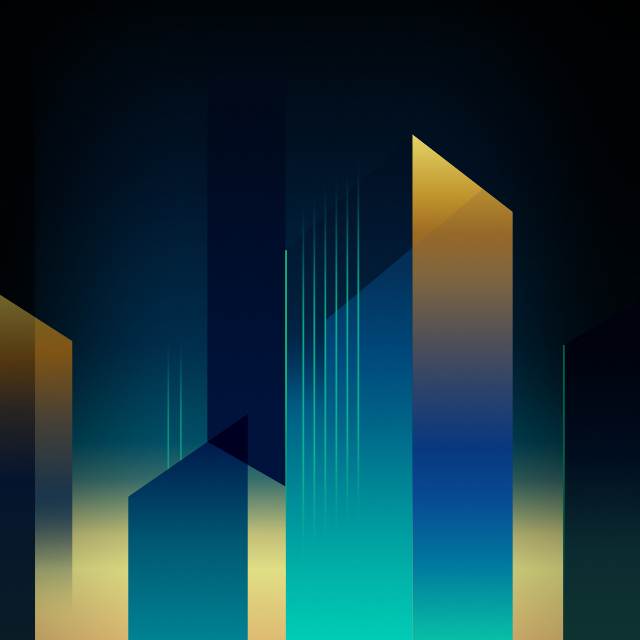
A three.js fragment shader for this background:

```glsl
varying vec2 vUv;

const float SOFT = 0.0009;
const vec3 MINT = vec3(0.06, 0.74, 0.58);

float hash(vec2 p) {
  return fract(sin(dot(p, vec2(127.1, 311.7))) * 43758.5453);
}

// Soft half-plane: 1 where d is positive
float edge(float d) {
  return smoothstep(-SOFT, SOFT, d);
}

float column(float x, float left, float right) {
  return edge(x - left) * edge(right - x);
}

// Height at x of the straight line through a and b
float slant(float x, vec2 a, vec2 b) {
  return mix(a.y, b.y, (x - a.x) / (b.x - a.x));
}

// Wall between a.x and b.x under a sloping roof from a to b
float tower(vec2 p, vec2 a, vec2 b) {
  return column(p.x, a.x, b.x) * edge(slant(p.x, a, b) - p.y);
}

// Moves from one colour to the next while y falls from high to low
vec3 descend(vec3 c, vec3 next, float y, float high, float low) {
  return mix(c, next, clamp((high - y) / (high - low), 0.0, 1.0));
}

// Thin vertical light
float beam(float x, float center, float halfWidth) {
  return 1.0 - smoothstep(halfWidth - SOFT, halfWidth + SOFT, abs(x - center));
}

vec3 skyColor(vec2 p) {
  vec3 c = descend(vec3(0.0, 0.018, 0.03), vec3(0.004, 0.08, 0.165), p.y, 1.0, 0.72);
  c = descend(c, vec3(0.0, 0.18, 0.30), p.y, 0.72, 0.46);
  c = descend(c, vec3(0.0, 0.31, 0.40), p.y, 0.46, 0.31);
  c = descend(c, vec3(0.22, 0.43, 0.42), p.y, 0.31, 0.25);
  c = descend(c, vec3(0.76, 0.75, 0.47), p.y, 0.25, 0.165);
  c = descend(c, vec3(0.88, 0.87, 0.52), p.y, 0.165, 0.11);
  c = descend(c, vec3(0.87, 0.73, 0.45), p.y, 0.11, 0.0);
  float side = smoothstep(0.17, 0.52, abs(p.x - 0.46));
  float depth = mix(0.22, 0.85, smoothstep(0.1, 0.5, p.y));
  return c * (1.0 - side * depth);
}

vec3 tealFace(vec2 p, float shadowLine) {
  vec3 c = descend(vec3(0.01, 0.19, 0.35), vec3(0.0, 0.28, 0.48), p.y, 0.58, 0.45);
  c = descend(c, vec3(0.0, 0.38, 0.53), p.y, 0.45, 0.35);
  c = descend(c, vec3(0.0, 0.55, 0.60), p.y, 0.35, 0.22);
  c = descend(c, vec3(0.0, 0.70, 0.66), p.y, 0.22, 0.10);
  c = descend(c, vec3(0.0, 0.80, 0.71), p.y, 0.10, 0.0);
  vec3 shade = descend(vec3(0.006, 0.055, 0.125), vec3(0.006, 0.125, 0.245), p.y, 0.78, 0.5);
  float slanted = edge(p.y - shadowLine);
  float faded = smoothstep(0.34, 0.52, p.y);
  return mix(c, shade, mix(faded, slanted, edge(p.x - 0.508)));
}

vec3 goldFace(vec2 p, float shadowLine) {
  vec3 c = descend(vec3(0.88, 0.81, 0.38), vec3(0.75, 0.57, 0.17), p.y, 0.78, 0.69);
  c = descend(c, vec3(0.62, 0.42, 0.14), p.y, 0.69, 0.635);
  c = descend(c, vec3(0.50, 0.40, 0.25), p.y, 0.635, 0.57);
  c = descend(c, vec3(0.32, 0.31, 0.34), p.y, 0.57, 0.47);
  c = descend(c, vec3(0.17, 0.26, 0.42), p.y, 0.47, 0.39);
  c = descend(c, vec3(0.03, 0.22, 0.50), p.y, 0.39, 0.30);
  c = descend(c, vec3(0.03, 0.29, 0.58), p.y, 0.30, 0.22);
  c = descend(c, vec3(0.0, 0.47, 0.62), p.y, 0.22, 0.12);
  c = descend(c, vec3(0.03, 0.75, 0.65), p.y, 0.12, 0.0);
  float veil = edge(shadowLine - p.y) * smoothstep(0.52, 0.6, p.y);
  return mix(c, vec3(0.50, 0.38, 0.22), 0.25 * veil);
}

void main() {
  vec2 p = vUv;
  vec3 color = skyColor(p);

  // Left gold block with a dark outer strip
  float strip = edge(0.0547 - p.x);
  color *= 1.0 - 0.55 * strip * smoothstep(0.95, 0.75, p.y);
  vec3 amber = descend(vec3(0.46, 0.40, 0.15), vec3(0.50, 0.33, 0.08), p.y, 0.54, 0.45);
  amber = descend(amber, vec3(0.27, 0.25, 0.21), p.y, 0.45, 0.34);
  amber = descend(amber, vec3(0.09, 0.20, 0.30), p.y, 0.34, 0.22);
  vec3 umber = descend(vec3(0.43, 0.38, 0.16), vec3(0.33, 0.22, 0.06), p.y, 0.53, 0.44);
  umber = descend(umber, vec3(0.16, 0.14, 0.13), p.y, 0.44, 0.36);
  umber = descend(umber, vec3(0.02, 0.08, 0.18), p.y, 0.36, 0.25);
  umber = descend(umber, vec3(0.04, 0.11, 0.15), p.y, 0.25, 0.0);
  float goldBlock = tower(p, vec2(-0.01, 0.546), vec2(0.113, 0.467));
  float solid = mix(smoothstep(0.03, 0.26, p.y), 1.0, strip);
  color = mix(color, mix(amber, umber, strip), goldBlock * solid);

  // Hanging navy slab
  float slabBase = slant(p.x, vec2(0.324, 0.310), vec2(0.446, 0.240));
  float slab = column(p.x, 0.324, 0.446) * edge(p.y - slabBase);
  vec3 navy = descend(vec3(0.0, 0.035, 0.10), vec3(0.0, 0.075, 0.24), p.y, 0.85, 0.35);
  color = mix(color, navy, slab * smoothstep(0.96, 0.80, p.y));

  // Small beams behind the front block
  for (int i = 0; i < 2; i++) {
    float light = beam(p.x, 0.263 + 0.0196 * float(i), 0.0013);
    color = mix(color, MINT, light * 0.6 * smoothstep(0.48, 0.32, p.y) * edge(p.y - 0.2));
  }

  // Front block and its overlap with the slab
  float front = tower(p, vec2(0.2005, 0.224), vec2(0.387, 0.353));
  vec3 frontColor = descend(vec3(0.0, 0.07, 0.28), vec3(0.0, 0.35, 0.45), p.y, 0.33, 0.15);
  frontColor = descend(frontColor, vec3(0.0, 0.51, 0.58), p.y, 0.15, 0.0);
  color = mix(color, mix(frontColor, vec3(0.0, 0.0, 0.13), slab), front);

  // Tall two-faced tower
  float shadowLine = slant(p.x, vec2(0.508, 0.499), vec2(0.6445, 0.613));
  float leftFace = tower(p, vec2(0.4466, 0.609), vec2(0.6445, 0.790));
  color = mix(color, tealFace(p, shadowLine), leftFace);
  float rightFace = tower(p, vec2(0.6445, 0.790), vec2(0.801, 0.669));
  color = mix(color, goldFace(p, shadowLine), rightFace);

  // Beams over the tower
  for (int i = 0; i < 6; i++) {
    float k = float(i);
    float top = 0.70 + 0.013 * k;
    float base = 0.09 + 0.014 * k;
    float fade = smoothstep(top, top - 0.24, p.y) * smoothstep(base, base + 0.2, p.y);
    color = mix(color, MINT, 0.85 * fade * beam(p.x, 0.474 + 0.0172 * k, 0.0014));
  }
  float rim = edge(0.609 - p.y) * smoothstep(0.12, 0.42, p.y);
  color = mix(color, vec3(0.09, 0.70, 0.46), rim * beam(p.x, 0.447, 0.0014));

  // Right dark block with a green rim
  vec3 ink = descend(vec3(0.0, 0.008, 0.05), vec3(0.0, 0.05, 0.12), p.y, 0.46, 0.29);
  ink = descend(ink, vec3(0.04, 0.17, 0.19), p.y, 0.29, 0.14);
  ink = descend(ink, vec3(0.06, 0.20, 0.19), p.y, 0.14, 0.0);
  color = mix(color, ink, tower(p, vec2(0.880, 0.461), vec2(1.01, 0.537)));
  float greenRim = edge(0.461 - p.y) * smoothstep(0.0, 0.3, p.y);
  color = mix(color, vec3(0.0, 0.40, 0.27), greenRim * beam(p.x, 0.881, 0.0013));

  // Fine grain
  color += (hash(floor(p * 512.0)) - 0.5) * 0.008;
  gl_FragColor = vec4(color, 1.0);
}
```
